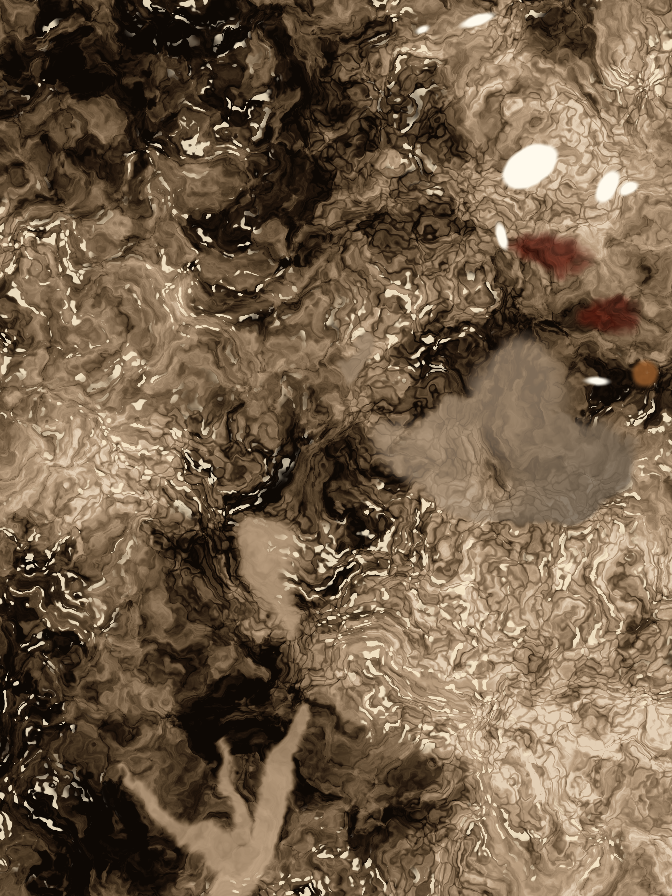
Give the GLSL for this texture, as a Shadertoy shader.

```glsl
vec2 hash2(vec2 c) {
    vec3 h = fract(c.xyx * vec3(.1031, .1030, .0973));
    h += dot(h, h.yzx + 33.33);
    return fract((h.xx + h.yz) * h.zy);
}

// Cellular noise: nearest distance, second distance, id of the nearest cell
vec3 cells(vec2 p) {
    vec2 base = floor(p), f = fract(p);
    vec3 res = vec3(8., 8., 0.);
    for (int y = -1; y <= 1; y++)
    for (int x = -1; x <= 1; x++) {
        vec2 o = vec2(x, y), h = hash2(base + o);
        float d = length(o + h - f);
        if (d < res.x) res = vec3(d, res.x, fract(h.x * 17. + h.y * 31.));
        else res.y = min(res.y, d);
    }
    return res;
}

// Smooth cellular noise: random cell values blended by distance
float blend(vec2 p) {
    vec2 base = floor(p), f = fract(p), sum = vec2(0.);
    for (int y = -1; y <= 1; y++)
    for (int x = -1; x <= 1; x++) {
        vec2 o = vec2(x, y), h = hash2(base + o), d = o + .15 + .7 * h - f;
        sum += vec2(fract(h.x * 23. + h.y * 41.), 1.) * exp(-6. * dot(d, d));
    }
    return sum.x / sum.y;
}

float fbm(vec2 p) {
    float v = 0., a = .5;
    for (int i = 0; i < 5; i++) {
        v += a * blend(p);
        p = mat2(1.6, 1.2, -1.2, 1.6) * p + 7.3;
        a *= .55;
    }
    return v / 1.055;
}

float bump(vec2 p, vec2 c, float r) {
    vec2 d = (p - c) / r;
    return exp(-dot(d, d));
}

float ellipse(vec2 p, vec2 c, vec2 r, float angle, float soft) {
    float s = sin(angle), k = cos(angle);
    vec2 d = mat2(k, -s, s, k) * (p - c);
    float dist = (length(d / r) - 1.) * min(r.x, r.y);
    return smoothstep(soft, -soft, dist);
}

// Tapered streak from a to b
float streak(vec2 p, vec2 a, vec2 b, float ra, float rb, float soft) {
    float h = clamp(dot(p - a, b - a) / dot(b - a, b - a), 0., 1.);
    return smoothstep(soft, -soft, length(p - mix(a, b, h)) - mix(ra, rb, h));
}

vec3 mudColor(float t) {
    vec3 c = mix(vec3(.05, .03, .015), vec3(.14, .09, .05), clamp(t / .14, 0., 1.));
    c = mix(c, vec3(.29, .22, .14), clamp((t - .14) / .15, 0., 1.));
    c = mix(c, vec3(.44, .35, .25), clamp((t - .29) / .15, 0., 1.));
    c = mix(c, vec3(.58, .48, .37), clamp((t - .44) / .14, 0., 1.));
    c = mix(c, vec3(.73, .62, .50), clamp((t - .58) / .15, 0., 1.));
    return mix(c, vec3(.89, .81, .71), clamp((t - .73) / .16, 0., 1.));
}

// Broad light and dark regions
float regions(vec2 p) {
    float light = .16 * bump(p, vec2(.60, .92), .20) + .14 * bump(p, vec2(.60, .20), .20)
                + .24 * bump(p, vec2(.09, .50), .10) + .22 * bump(p, vec2(.75, .40), .09);
    float dark = .42 * bump(p, vec2(.03, .12), .15) + .20 * bump(p, vec2(.02, .90), .13)
               + .22 * bump(p, vec2(.36, .12), .12) + .18 * bump(p, vec2(.33, .47), .15)
               + .15 * bump(p, vec2(.06, .62), .10) + .14 * bump(p, vec2(.36, .85), .10);
    return light - dark;
}

float rivulets(vec2 p) {
    float m = streak(p, vec2(.26, .01), vec2(.34, .19), .027, .010, .005);
    m = max(m, streak(p, vec2(.24, .04), vec2(.14, .14), .018, .003, .005));
    m = max(m, streak(p, vec2(.25, .06), vec2(.25, .16), .012, .004, .005));
    m = max(m, streak(p, vec2(.31, .41), vec2(.32, .29), .032, .006, .008));
    m = max(m, streak(p, vec2(.40, .25), vec2(.55, .25), .003, .007, .005));
    m = max(m, .7 * streak(p, vec2(.48, .25), vec2(.59, .00), .014, .020, .018));
    return max(m, .6 * streak(p, vec2(.21, .62), vec2(.37, .71), .008, .004, .008));
}

float highlights(vec2 p) {
    float m = ellipse(p, vec2(.592, .814), vec2(.032, .021), .5, .002);
    m = max(m, ellipse(p, vec2(.677, .792), vec2(.011, .019), -.5, .002));
    m = max(m, ellipse(p, vec2(.702, .789), vec2(.011, .007), .5, .002));
    m = max(m, ellipse(p, vec2(.530, .976), vec2(.019, .006), .35, .002));
    m = max(m, ellipse(p, vec2(.471, .967), vec2(.007, .004), .4, .002));
    m = max(m, ellipse(p, vec2(.561, .735), vec2(.006, .015), .3, .002));
    return max(m, ellipse(p, vec2(.667, .573), vec2(.012, .004), 0., .002));
}

void mainImage(out vec4 fragColor, in vec2 fragCoord) {
    vec2 p = fragCoord / iResolution.y;
    vec2 warp = vec2(fbm(p * 9.), fbm(p * 9. + 31.)) - .5;
    vec2 flow = p + .12 * warp, rough = p + .07 * warp;

    // Mud: broad swirls, fine grain, dark clots and thin cracks
    float swirl = fbm(flow * vec2(5., 8.) + 3.), grain = fbm(p * 75. + 12. * warp);
    float region = regions(p), film = ellipse(rough, vec2(.58, .485), vec2(.15, .07), -.1, .004);
    film = max(film, ellipse(rough, vec2(.58, .55), vec2(.065, .055), .3, .012));
    float tone = .49 + region + .75 * (swirl - .5) + .55 * (grain - .5);
    float clotNoise = fbm(flow * 24. + 9.);
    float clotArea = smoothstep(.62, .40, swirl + .5 * region);
    tone -= .26 * smoothstep(.48, .57, clotNoise) * (.25 + .75 * clotArea);
    tone -= .20 * exp(-45. * abs(fbm(flow * 17. + 40.) - .5));

    // Froth of pale bubbles with dark rims
    vec3 bubble = cells(p * 75. + 9. * warp);
    float froth = smoothstep(.48, .62, fbm(p * 6. + 70.) + .12 * bump(p, vec2(.6, .2), .25));
    tone += froth * (.22 * smoothstep(.02, .3, bubble.y - bubble.x) - .12);

    // Smooth cream rivulets
    tone = mix(tone, .69 + .2 * (swirl - .5) + .08 * (grain - .5), .92 * rivulets(rough));
    vec3 color = mudColor(tone);

    // Red stains and an amber bead
    float stain = max(ellipse(rough, vec2(.62, .716), vec2(.045, .020), -.2, .006),
                      ellipse(rough, vec2(.69, .645), vec2(.032, .022), .2, .006));
    color = mix(color, vec3(.30, .09, .05) * (.5 + grain), .8 * stain);
    color = mix(color, vec3(.62, .38, .18), .8 * ellipse(p, vec2(.72, .583), vec2(.014), 0., .004));

    // Translucent grey films
    vec3 filmColor = mix(vec3(.64, .55, .45), vec3(.40, .35, .29), smoothstep(.52, .74, p.x - p.y + .5));
    film *= 1. - .9 * bump(rough, vec2(.55, .47), .035);
    film = max(film, streak(rough, vec2(.415, .625), vec2(.395, .585), .006, .013, .003));
    color = mix(color, filmColor, .75 * film);

    // Wet glints in clusters
    vec3 glint = cells(p * 80. + 14. * warp);
    float cluster = smoothstep(.50, .63, fbm(p * 7. + 90.) + .12 * bump(p, vec2(.61, .9), .07));
    float size = .42 * smoothstep(.45, 1., glint.z);
    float spark = smoothstep(size + .08, size - .08, glint.x) * step(.45, glint.z);
    color = mix(color, vec3(.98, .92, .80), spark * cluster * (1. - film) * .9);
    color = mix(color, vec3(1., .98, .93), highlights(p + .012 * warp));

    fragColor = vec4(color, 1.);
}
```
